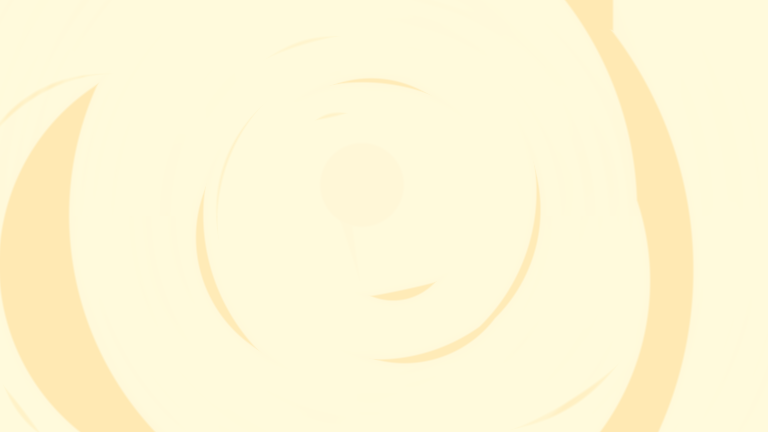
Give the GLSL for this background, as a Shadertoy shader.

```glsl
// Cream swirl: pale concentric brush strokes with warm crescents around a soft disc.

const vec3 CREAM = vec3(1.0, 0.982, 0.864);
const vec3 VANILLA = vec3(1.0, 0.963, 0.838);
const vec3 HONEY = vec3(1.0, 0.914, 0.702);

float hash(vec2 p) {
    vec3 q = fract(vec3(p.xyx) * 0.1031);
    q += dot(q, q.yzx + 33.33);
    return fract((q.x + q.y) * q.z);
}

float noise(vec2 p) {
    vec2 cell = floor(p), f = fract(p);
    f = f * f * (3.0 - 2.0 * f);
    float low = mix(hash(cell), hash(cell + vec2(1, 0)), f.x);
    float high = mix(hash(cell + vec2(0, 1)), hash(cell + vec2(1, 1)), f.x);
    return mix(low, high, f.y);
}

float circle(vec2 p, vec2 centre, float radius) {
    return length(p - centre) - radius;
}

float cover(float dist, float soft) {
    return 1.0 - smoothstep(-soft, soft, dist);
}

// Circular stroke, thickest at the middle angle and tapered to both ends
float arc(vec2 p, vec2 centre, float radius, float middle, float span, float width) {
    vec2 q = p - centre;
    float c = cos(middle), s = sin(middle);
    float angle = atan(c * q.y - s * q.x, c * q.x + s * q.y);
    float t = angle / span;
    return abs(length(q) - radius) - width * (1.0 - t * t);
}

// Tapered line from a to b
float taper(vec2 p, vec2 a, vec2 b, float width) {
    vec2 along = b - a;
    float t = clamp(dot(p - a, along) / dot(along, along), 0.0, 1.0);
    return length(p - a - along * t) - width * (1.0 - t);
}

float leftCrescent(vec2 p) {
    float outer = circle(p, vec2(0.493, 0.388), 0.495);
    float inner = circle(p, vec2(0.892, 0.502), 0.732);
    return max(outer, -inner);
}

float rightBand(vec2 p) {
    float flare = max(p.x - 1.419, 0.93 - p.y);
    float outer = min(circle(p, vec2(0.698, 0.375), 0.907), flare);
    float upper = circle(p, vec2(0.676, 0.511), 0.799);
    float lower = circle(p, vec2(0.918, 0.350), 0.587);
    return max(max(outer, -min(upper, lower)), 1.2 - p.x);
}

// Solid crescents around the bowl
float ringStrokes(vec2 p) {
    float d = arc(p, vec2(0.824, 0.471), 0.361, 3.455, 0.56, 0.0125);
    d = min(d, arc(p, vec2(0.858, 0.533), 0.388, -0.42, 0.60, 0.009));
    d = min(d, arc(p, vec2(0.912, 0.481), 0.316, -1.18, 0.52, 0.0105));
    d = min(d, arc(p, vec2(0.887, 0.545), 0.232, -1.36, 0.33, 0.011));
    return min(d, arc(p, vec2(0.852, 0.491), 0.323, 1.475, 0.32, 0.005));
}

// Thin, half dry strokes
float dryStrokes(vec2 p) {
    float d = arc(p, vec2(0.810, 0.537), 0.201, 1.79, 0.16, 0.004);
    d = min(d, arc(p, vec2(0.810, 0.537), 0.380, 1.87, 0.20, 0.004));
    d = min(d, arc(p, vec2(0.861, 0.502), 0.359, 2.82, 0.35, 0.003));
    d = min(d, arc(p, vec2(0.255, 0.491), 0.338, 2.15, 0.50, 0.005));
    d = min(d, arc(p, vec2(0.493, 0.388), 0.560, 3.80, 0.12, 0.006));
    return min(d, arc(p, vec2(1.042, 0.514), 0.528, -1.02, 0.25, 0.007));
}

void mainImage(out vec4 fragColor, in vec2 fragCoord) {
    vec2 p = fragCoord / iResolution.y;
    float edge = 1.0 / iResolution.y;

    // Faint bristle marks follow the swirl
    vec2 swirl = p - vec2(0.86, 0.50);
    float radius = length(swirl);
    float bristle = noise(vec2(radius * 70.0, 4.0 * swirl.x / max(radius, 0.01)) + 9.0 * step(0.0, swirl.y));
    float patches = noise(p * 5.0 + 3.0);
    float marks = smoothstep(0.45, 1.0, bristle) * patches * smoothstep(0.2, 0.5, radius);
    vec3 color = mix(CREAM, VANILLA, 0.35 * marks);

    // Central disc and its drip
    float disc = circle(p, vec2(0.838, 0.572), 0.097);
    float drip = taper(p, vec2(0.801, 0.490), vec2(0.833, 0.350), 0.013);
    color = mix(color, VANILLA, 0.8 * cover(disc, 2.0 * edge));
    color = mix(color, VANILLA, 0.5 * cover(max(drip, -disc), 2.0 * edge));

    // Warm crescents with a pale fringe
    float bands = min(leftCrescent(p), rightBand(p));
    float rings = ringStrokes(p);
    float dry = dryStrokes(p);
    float fringe = exp(-max(min(bands, rings), 0.0) * 90.0);
    color = mix(color, VANILLA, 0.45 * fringe);
    color = mix(color, HONEY, cover(bands, 1.5 * edge));
    color = mix(color, HONEY, 0.9 * cover(rings, 0.003));
    color = mix(color, HONEY, (0.25 + 0.4 * bristle) * cover(dry, 0.004));

    fragColor = vec4(color, 1.0);
}
```
